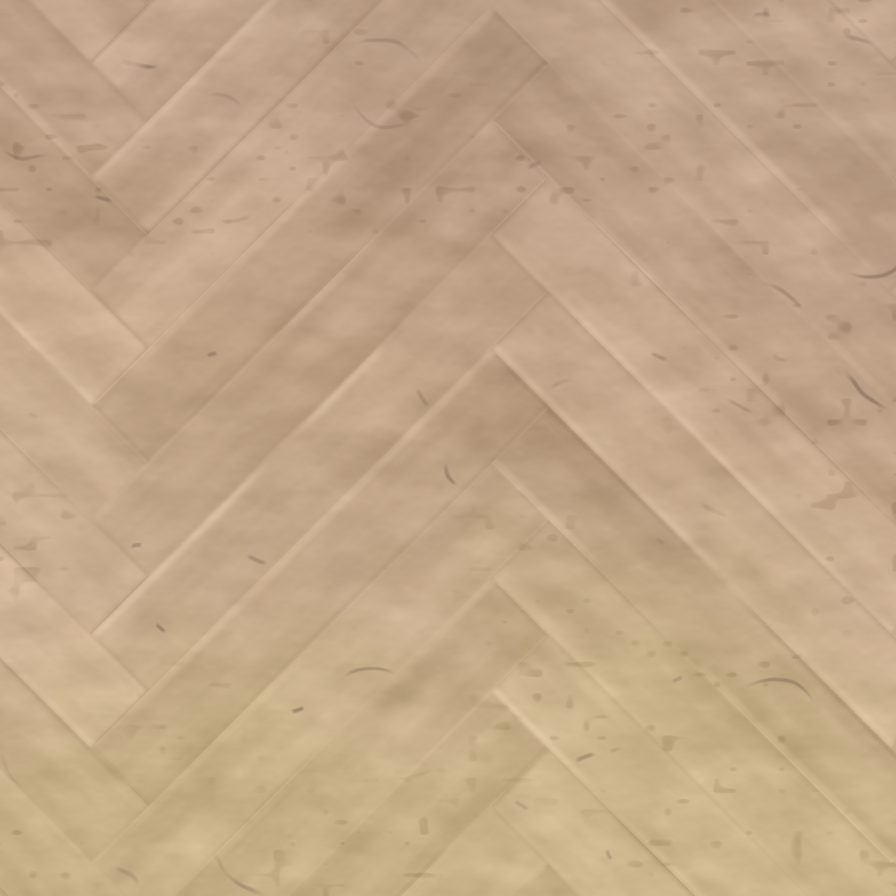
A Shadertoy shader for this texture:

```glsl
#define PLANK_WIDTH 0.0638                  // half of the zigzag step
#define PLANK_RATIO 7.0                     // length over width
#define CORNER vec2(0.1016, 0.547)          // a plank corner
#define ROSE_TAN vec3(0.738, 0.624, 0.530)
#define WARM_TAN vec3(0.778, 0.668, 0.555)
#define YELLOW_TAN vec3(0.785, 0.692, 0.535)
#define SCRATCH_COLOR vec3(0.49, 0.40, 0.34)
#define TONE_RANGE 0.065
#define GRAIN_DEPTH 0.085
#define MOTTLE_DEPTH 0.10
#define SEAM_WIDTH 0.045                    // in plank widths
#define SCRATCH_CELLS 9.0

float hash(vec2 p) {
    return fract(sin(dot(p, vec2(127.1, 311.7))) * 43758.5453);
}

float noise(vec2 p) {
    vec2 i = floor(p), f = fract(p);
    f = f * f * (3.0 - 2.0 * f);
    return mix(mix(hash(i), hash(i + vec2(1, 0)), f.x),
               mix(hash(i + vec2(0, 1)), hash(i + vec2(1, 1)), f.x), f.y);
}

float fbm(vec2 p) {
    float sum = 0.0, amp = 0.5;
    for (int k = 0; k < 4; k++) {
        sum += amp * noise(p);
        p = mat2(1.6, 1.2, -1.2, 1.6) * p + 7.3;
        amp *= 0.5;
    }
    return sum / 0.9375;
}

// Herringbone: xy = position along and across the plank, zw = plank id
vec4 herringbone(vec2 p) {
    vec2 q = p - CORNER;
    vec2 uv = vec2(q.x + q.y, q.x - q.y) / (2.0 * PLANK_WIDTH);
    vec2 cell = floor(uv);
    float period = 2.0 * PLANK_RATIO;
    float diagonal = cell.x + cell.y;
    float turn = floor(diagonal / period);
    if (diagonal - turn * period < PLANK_RATIO)
        return vec4(uv.x + cell.y - turn * period, fract(uv.y), cell.y, turn);
    return vec4(uv.y + cell.x - turn * period - PLANK_RATIO, fract(uv.x),
                cell.x + 50.0, turn);
}

// Short bent marks, one candidate per cell
float scratches(vec2 p) {
    vec2 g = p * SCRATCH_CELLS, home = floor(g);
    float mark = 0.0;
    for (int y = -1; y <= 1; y++)
    for (int x = -1; x <= 1; x++) {
        vec2 c = home + vec2(x, y);
        float r = hash(c + 3.7);
        float angle = (hash(c + 9.1) - 0.65) * 1.6;
        vec2 d = g - c - vec2(hash(c + 1.3), hash(c + 5.9));
        d = mat2(cos(angle), -sin(angle), sin(angle), cos(angle)) * d;
        float reach = mix(0.06, 0.42, r * r);
        d.y += (hash(c + 2.2) - 0.5) * d.x * d.x * 3.0
             + 0.05 * (noise(g * 5.0) - 0.5);
        float line = 1.0 - smoothstep(0.005, 0.032, abs(d.y));
        float ends = 1.0 - smoothstep(0.4 * reach, reach, abs(d.x));
        mark = max(mark, line * ends * step(0.45, hash(c + 6.4))
                         * mix(0.25, 0.75, hash(c + 8.8)));
    }
    return mark * smoothstep(0.25, 0.6, noise(g * 3.0));
}

void mainImage(out vec4 fragColor, in vec2 fragCoord) {
    vec2 p = fragCoord / iResolution.xy;
    vec4 plank = herringbone(p);
    vec2 pos = plank.xy, id = plank.zw;

    // Broad tint: rose above, yellow below
    float cloud = fbm(p * 4.0 + 2.0) - 0.5;
    vec3 col = mix(WARM_TAN, ROSE_TAN, smoothstep(0.4, 1.0, p.y + 0.25 * p.x - 0.1));
    col = mix(col, YELLOW_TAN, 1.0 - smoothstep(0.14, 0.38, p.y + 0.4 * cloud));

    // Tone and slope of each plank, softened at its border
    float toEnd = min(pos.x, PLANK_RATIO - pos.x);
    float toSide = min(pos.y, 1.0 - pos.y);
    float inside = smoothstep(0.0, SEAM_WIDTH, min(toEnd, toSide));
    float tone = (hash(id) - 0.5) * TONE_RANGE
               + (hash(id + 4.1) - 0.5) * (pos.y - 0.5) * 0.05;

    // Grain runs along the plank, stains lie across the floor
    vec2 shift = 20.0 * vec2(hash(id + 1.7), hash(id + 2.9));
    tone += (fbm(pos * vec2(0.45, 3.2) + shift) - 0.5) * GRAIN_DEPTH;
    col += tone * inside;
    col += (fbm(p * vec2(18.0, 36.0)) - 0.5) * MOTTLE_DEPTH;
    col += cloud * 0.07;
    col += (noise(p * vec2(90.0, 180.0)) - 0.5) * 0.014;

    // Worn seams: pale upper edge, dark lower edge, faint ends
    float wear = smoothstep(0.3, 0.65, noise(pos * vec2(0.9, 0.5) + shift));
    float pale = 1.0 - smoothstep(0.0, 2.0 * SEAM_WIDTH, abs(pos.y - SEAM_WIDTH));
    float dark = 1.0 - smoothstep(0.0, 2.0 * SEAM_WIDTH, 1.0 - pos.y);
    float tip = 1.0 - smoothstep(0.0, 2.0 * SEAM_WIDTH, toEnd);
    col += 0.07 * pale * wear * hash(id + 6.3);
    col -= 0.06 * dark * wear * hash(id + 7.7);
    col -= 0.04 * tip * hash(id + 8.5);

    // Scratches and small dents
    col = mix(col, SCRATCH_COLOR, 0.75 * scratches(p));
    float dent = smoothstep(0.80, 0.95, noise(p * vec2(55.0, 85.0)));
    col -= 0.06 * dent * smoothstep(0.45, 0.7, noise(p * 5.0 + 11.0));

    fragColor = vec4(col, 1.0);
}
```
